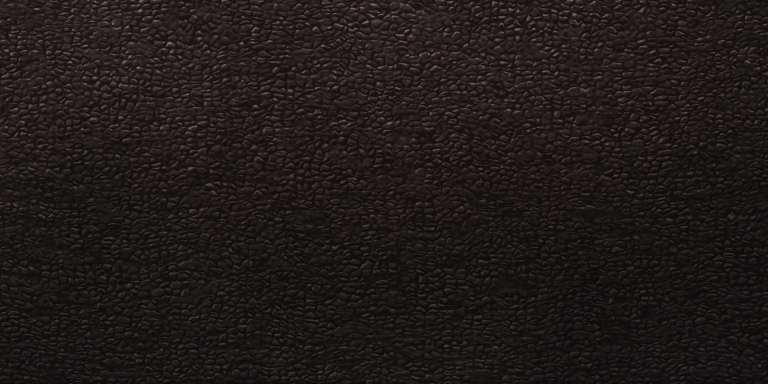
Give the GLSL for this texture, as a Shadertoy shader.

```glsl
// Dark brown pebbled leather, lit from above with small glints on the grains.

const vec2  GRAIN_DENSITY = vec2(41.0, 68.0); // grains per canvas height
const float GRAIN_JITTER  = 0.85;
const float GRAIN_ROUND   = 0.50;             // width of the grain shoulders
const vec2  LIGHT_STEP    = vec2(-0.08, 0.30); // toward the light, in grains
const float BASE_SHADE    = 0.75;
const float PLATEAU_SHADE = 0.34;
const float RELIEF        = 0.68;
const float DARKEST       = 0.60;
const float PORE_DENSITY  = 135.0;
const float PORE_CONTRAST = 0.46;
const float GLINT         = 1.10;
const float TONE_LOW      = 0.101;
const float TONE_HIGH     = 0.153;
const vec3  TINT_WARM     = vec3(1.08, 0.87, 0.83);
const vec3  TINT_COOL     = vec3(1.02, 0.88, 0.86);
const int   SAMPLES       = 2;                // per axis, for smooth edges

vec2 hash22(vec2 p) {
    vec3 q = fract(vec3(p.xyx) * vec3(0.1031, 0.1030, 0.0973));
    q += dot(q, q.yzx + 33.33);
    return fract((q.xx + q.yz) * q.zy);
}

float noise(vec2 p) {
    vec2 i = floor(p), f = fract(p);
    f = f * f * (3.0 - 2.0 * f);
    float low  = mix(hash22(i).x, hash22(i + vec2(1, 0)).x, f.x);
    float high = mix(hash22(i + vec2(0, 1)).x, hash22(i + vec2(1, 1)).x, f.x);
    return mix(low, high, f.y);
}

// Gently wandering grain coordinates with slightly ragged borders
vec2 grainSpace(vec2 p) {
    vec2 wander = vec2(noise(p * 5.0 + 3.0), noise(p * 6.0 + 41.0)) - 0.5;
    vec2 ripple = vec2(noise(p * 24.0 + 17.0), noise(p * 24.0 + 71.0)) - 0.5;
    vec2 ragged = vec2(noise(p * 95.0 + 29.0), noise(p * 95.0 + 63.0)) - 0.5;
    return (p + 0.03 * wander + 0.010 * ripple + 0.006 * ragged) * GRAIN_DENSITY + 20.0;
}

// Height of the pebbles: zero in the creases, one on the plateaus
float grainHeight(vec2 g, float stretch) {
    vec2 cell = floor(g), f = fract(g);
    float nearest = 8.0, second = 8.0;
    for (int y = -1; y <= 1; y++)
    for (int x = -1; x <= 1; x++) {
        vec2 o = vec2(x, y);
        vec2 center = o + 0.5 + GRAIN_JITTER * (hash22(cell + o) - 0.5);
        float d = length(center - f);
        second = min(second, max(nearest, d));
        nearest = min(nearest, d);
    }
    float pebble = smoothstep(0.0, GRAIN_ROUND, second - nearest);
    // Some creases fade so that grains merge
    float depth = smoothstep(0.1, 0.65, noise(g * vec2(0.7, 0.9) + 35.0));
    pebble = mix(1.0, pebble, mix(0.35, 1.0, depth));
    // Long flat creases that run across the hide
    float fold = abs(noise(g * vec2(0.28, 0.75) + 9.0) - 0.5);
    return pebble * mix(1.0, smoothstep(0.0, 0.12, fold), stretch);
}

vec3 leather(vec2 p, vec2 uv) {
    // Broad lighting: bright along the top, dim to the right and below
    float light = smoothstep(0.22, 1.08, uv.y + 0.12 * (noise(p * 3.0) - 0.5));
    float tone = mix(TONE_LOW, TONE_HIGH, light);
    tone *= 1.0 - 0.18 * smoothstep(0.55, 1.0, uv.x);
    tone *= 0.90 + 0.20 * noise(p * 4.0 + 57.0);
    tone *= mix(0.75, 1.0, smoothstep(0.0, 0.015, uv.y));

    // Relief of the grains
    float stretch = mix(0.75, 0.30, light);
    vec2 g = grainSpace(p);
    float height = grainHeight(g, stretch);
    float slope = height - grainHeight(g + LIGHT_STEP, stretch);
    float pore = noise(p * PORE_DENSITY + 11.0);
    float shade = BASE_SHADE + PLATEAU_SHADE * height + RELIEF * slope;
    shade = max(shade + PORE_CONTRAST * (pore - 0.5), DARKEST);

    // Broken glints on the upper shoulders
    float sparkle = smoothstep(0.45, 0.85, noise(p * PORE_DENSITY * 0.9 + 83.0));
    float glint = smoothstep(0.12, 0.65, slope) * sparkle * mix(0.65, 1.25, light);
    shade += GLINT * glint;

    // Warm stain toward the upper middle, varied in patches
    float warmth = smoothstep(0.75, 0.1, length((uv - vec2(0.55, 0.75)) * vec2(1.0, 0.9)));
    warmth *= 0.4 + 0.6 * noise(p * 30.0 + 5.0);
    return tone * shade * mix(TINT_COOL, TINT_WARM, warmth);
}

void mainImage(out vec4 fragColor, in vec2 fragCoord) {
    vec3 color = vec3(0.0);
    for (int y = 0; y < SAMPLES; y++)
    for (int x = 0; x < SAMPLES; x++) {
        vec2 offset = (vec2(x, y) + 0.5) / float(SAMPLES) - 0.5;
        vec2 pos = fragCoord + offset;
        color += leather(pos / iResolution.y, pos / iResolution.xy);
    }
    fragColor = vec4(color / float(SAMPLES * SAMPLES), 1.0);
}
```
